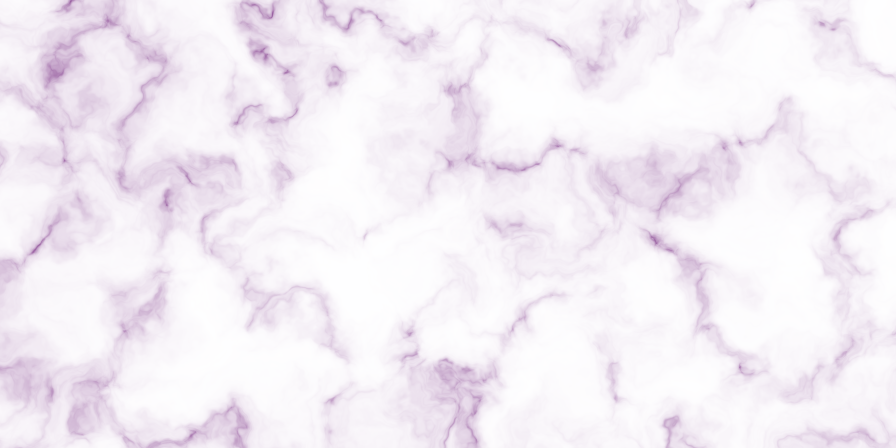
Write a Shadertoy shader that draws this texture.

```glsl
// White marble with a web of thin, jagged purple veins and a pale lilac haze.

const float VEIN_SCALE    = 3.2;   // cells of the largest veins per canvas height
const int   VEIN_OCTAVES  = 6;
const int   WARP_OCTAVES  = 5;
const float WARP_SCALE    = 1.5;   // warp frequency relative to the veins
const float WARP_AMOUNT   = 0.28;  // jaggedness of the veins, in cells
const float PATCH_SCALE   = 0.45;  // size of calm and busy regions
const float PATCH_AMOUNT  = 0.6;
const float HAZE_STRENGTH = 0.42;
const float HAZE_FALLOFF  = 5.3;
const float CORE_STRENGTH = 0.5;
const float CORE_FALLOFF  = 22.0;
const int   SAMPLES       = 2;     // antialiasing grid per axis
const vec3  STONE         = vec3(0.998, 0.998, 1.0);
const vec3  VEIN          = vec3(0.36, 0.0, 0.41);
const mat2  TURN          = mat2(0.8, 0.6, -0.6, 0.8);

vec2 hash22(vec2 p) {
    vec3 q = fract(p.xyx * vec3(0.1031, 0.1030, 0.0973));
    q += dot(q, q.yzx + 33.33);
    return fract((q.xx + q.yz) * q.zy);
}

vec2 gradientAt(vec2 cell) {
    return normalize(hash22(cell) * 2.0 - 1.0 + 1e-4);
}

// Gradient noise, about -1 to 1.
float noise(vec2 p) {
    vec2 i = floor(p), f = p - i;
    vec2 u = f * f * f * (f * (f * 6.0 - 15.0) + 10.0);
    vec2 e = vec2(0.0, 1.0);
    float a = dot(gradientAt(i), f);
    float b = dot(gradientAt(i + e.yx), f - e.yx);
    float c = dot(gradientAt(i + e.xy), f - e.xy);
    float d = dot(gradientAt(i + e.yy), f - e.yy);
    return 1.4 * mix(mix(a, b, u.x), mix(c, d, u.x), u.y);
}

// Fractal displacement that makes the veins wander.
vec2 warp(vec2 p) {
    vec2 sum = vec2(0.0);
    float amplitude = 1.0;
    for (int i = 0; i < WARP_OCTAVES; i++) {
        sum += amplitude * vec2(noise(p), noise(p + vec2(47.3, 91.7)));
        p = TURN * p * 2.0 + 13.7;
        amplitude *= 0.5;
    }
    return sum;
}

// Sum of folded noise: near zero where creases of several octaves meet.
float turbulence(vec2 p) {
    float sum = 0.0, amplitude = 1.0;
    for (int i = 0; i < VEIN_OCTAVES; i++) {
        sum += amplitude * abs(noise(p));
        p = TURN * p * 2.0 + 29.1;
        amplitude *= 0.5;
    }
    return sum;
}

vec3 marble(vec2 uv) {
    vec2 p = uv * VEIN_SCALE + 60.0;
    float patches = 1.0 + PATCH_AMOUNT * noise(p * PATCH_SCALE + 5.3);
    float t = turbulence(p + WARP_AMOUNT * warp(p * WARP_SCALE)) * patches;
    float ink = HAZE_STRENGTH * exp(-HAZE_FALLOFF * t)
              + CORE_STRENGTH * exp(-CORE_FALLOFF * t);
    return mix(STONE, VEIN, ink);
}

void mainImage(out vec4 fragColor, in vec2 fragCoord) {
    vec3 color = vec3(0.0);
    for (int y = 0; y < SAMPLES; y++) {
        for (int x = 0; x < SAMPLES; x++) {
            vec2 offset = (vec2(x, y) + 0.5) / float(SAMPLES) - 0.5;
            color += marble((fragCoord + offset) / iResolution.y);
        }
    }
    fragColor = vec4(color / float(SAMPLES * SAMPLES), 1.0);
}
```
